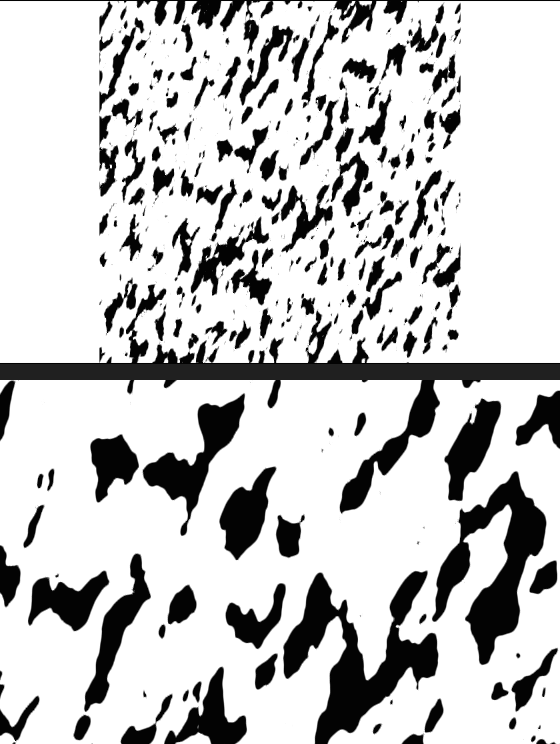
Top: the whole. Bottom: its middle third, enlarged.
Write a WebGL 2 fragment shader that draws this texture.

```glsl
#version 300 es
precision highp float;

uniform vec2 u_resolution;
out vec4 fragColor;

vec2 gradient(vec2 cell) {
    float angle = 6.2832 * fract(sin(dot(cell, vec2(127.1, 311.7))) * 43758.5);
    return vec2(cos(angle), sin(angle));
}

float gradientNoise(vec2 p) {
    vec2 i = floor(p), f = p - i;
    vec2 u = f * f * (3.0 - 2.0 * f);
    float a = dot(gradient(i), f);
    float b = dot(gradient(i + vec2(1, 0)), f - vec2(1, 0));
    float c = dot(gradient(i + vec2(0, 1)), f - vec2(0, 1));
    float d = dot(gradient(i + vec2(1, 1)), f - vec2(1, 1));
    return mix(mix(a, b, u.x), mix(c, d, u.x), u.y);
}

// Slanted grains: stretched noise, ragged detail and loose clusters
float grainField(vec2 p) {
    vec2 bend = vec2(gradientNoise(p * 11.0 + 40.0), gradientNoise(p * 11.0 + 75.0));
    vec2 q = p + 0.014 * bend;
    vec2 grain = vec2(dot(q, vec2(0.94, -0.342)), dot(q, vec2(0.342, 0.94)));
    float field = gradientNoise(grain * vec2(37.0, 15.0) + 9.0);
    field += 0.5 * gradientNoise(grain * vec2(76.0, 34.0) + 23.0);
    field += 0.12 * gradientNoise(grain * vec2(150.0, 95.0) + 51.0);
    return field + 0.4 * gradientNoise(p * 7.0 + 17.0);
}

void main() {
    vec2 p = (gl_FragCoord.xy - 0.5 * u_resolution) / u_resolution.y;
    float pixel = 1.0 / u_resolution.y;

    // Ink where the field rises above the threshold
    float field = grainField(p) - 0.18;
    float blur = max(0.8 * fwidth(field), 0.0001);
    float ink = smoothstep(-blur, blur, field);

    // Square patch between blank margins
    ink *= 1.0 - smoothstep(-0.5 * pixel, 0.5 * pixel, abs(p.x) - 0.496);

    // Thin rules along the top and bottom
    float rule = smoothstep(-0.5 * pixel, 0.5 * pixel, abs(p.y) - 0.497);
    ink = max(ink, rule);

    fragColor = vec4(vec3(1.0 - 0.99 * ink), 1.0);
}
```
